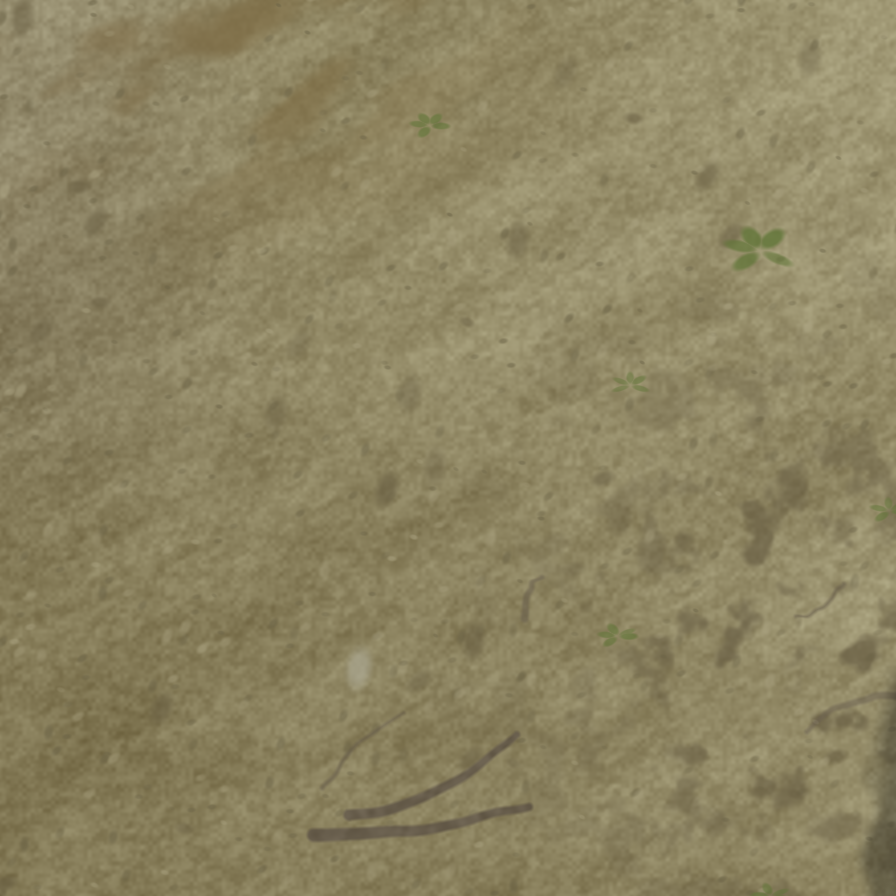
Reproduce this texture procedurally as a Shadertoy shader.

```glsl
// Bare sandy ground seen at a slant: soft grain and slanting streaks of value
// noise, scattered specks and pebbles, a few green sprigs and dry twigs,
// with mottled litter and a shadow at the lower right.

float hash(vec2 p) {
    vec3 h = fract(p.xyx * 0.1031);
    h += dot(h, h.yzx + 33.33);
    return fract((h.x + h.y) * h.z);
}

float noise(vec2 p) {
    vec2 i = floor(p), f = fract(p);
    f = f * f * (3.0 - 2.0 * f);
    return mix(mix(hash(i), hash(i + vec2(1, 0)), f.x),
               mix(hash(i + vec2(0, 1)), hash(i + vec2(1, 1)), f.x), f.y);
}

float fbm(vec2 p) {
    return 0.55 * noise(p) + 0.3 * noise(p * 2.1 + 7.3) + 0.15 * noise(p * 4.3 + 3.1);
}

vec2 rotate(vec2 p, float angle) {
    float c = cos(angle), s = sin(angle);
    return vec2(c * p.x + s * p.y, c * p.y - s * p.x);
}

// Soft oval marks, jittered in a grid; share is the part of cells filled
float specks(vec2 p, float cells, float share, float seed) {
    vec2 g = p * cells, base = floor(g);
    float mask = 0.0;
    for (int y = -1; y <= 1; y++)
    for (int x = -1; x <= 1; x++) {
        vec2 id = base + vec2(x, y);
        float pick = hash(id + seed);
        if (pick > share) continue;
        float size = hash(id + seed + 41.0);
        vec2 center = id + vec2(hash(id + seed + 13.0), hash(id + seed + 29.0));
        vec2 v = rotate(g - center, size * 2.0 - 1.0) * vec2(0.6, 1.0);
        float r = mix(0.12, 0.32, size);
        float edge = 1.0 - smoothstep(r * 0.3, r, length(v));
        mask = max(mask, edge * mix(0.5, 1.0, pick / share));
    }
    return mask;
}

// Bent, tapering stroke from a to b
float twig(vec2 p, vec2 a, vec2 b, float bend, float width) {
    vec2 along = b - a;
    float len = length(along);
    vec2 dir = along / len, v = p - a;
    float h = clamp(dot(v, dir) / len, 0.0, 1.0);
    float wobble = (noise(vec2(h * 6.0, len * 90.0)) - 0.5) * 0.008;
    vec2 side = vec2(-dir.y, dir.x);
    float d = length(v - along * h - side * (bend * 4.0 * h * (1.0 - h) + wobble));
    float w = width * mix(1.0, 0.55, h);
    return 1.0 - smoothstep(w - 0.002, w + 0.003, d);
}

// Fan of oval leaves around the origin
float sprig(vec2 p, float size, float seed) {
    float mask = 0.0;
    p.y *= 1.5;
    for (int i = 0; i < 5; i++) {
        float k = float(i), jitter = hash(vec2(k, seed));
        vec2 leaf = rotate(p, k * 1.05 - 0.6 + jitter * 0.6) / size;
        leaf.x -= 0.6;
        float d = length(leaf / vec2(0.5, 0.2 + 0.1 * jitter));
        mask = max(mask, (1.0 - smoothstep(0.6, 1.2, d)) * (0.7 + 0.3 * jitter));
    }
    return mask;
}

void mainImage(out vec4 fragColor, in vec2 fragCoord) {
    vec2 p = fragCoord / iResolution.xy;
    vec2 q = rotate(p, 0.5) + 5.0;

    // Sand: broad light, streaks and blurred grain
    float tone = 0.12 + 0.45 * p.x + 0.4 * p.y;
    tone += 0.55 * (fbm(q * vec2(2.5, 7.0)) - 0.5);
    tone += 0.42 * (noise(q * vec2(10.0, 30.0)) - 0.5);
    tone += 0.5 * (noise(q * vec2(85.0, 140.0)) - 0.5);
    tone += 0.4 * (noise(p * 220.0) - 0.5);
    vec3 color = mix(vec3(0.49, 0.45, 0.31), vec3(0.63, 0.60, 0.46), tone);

    // Brown earth at the upper left, greyer sand at the left
    float earth = exp(-dot((p - vec2(0.25, 0.95)) * vec2(4.0, 6.0), (p - vec2(0.25, 0.95)) * vec2(4.0, 6.0)));
    earth *= smoothstep(0.4, 0.65, fbm(q * vec2(7.0, 18.0)));
    color = mix(color, vec3(0.49, 0.42, 0.26), 0.75 * earth);
    color.b += 0.02 * (1.0 - smoothstep(0.0, 0.4, p.x)) * smoothstep(0.3, 0.7, p.y);

    // Litter at the lower right
    vec2 v = (p - vec2(0.88, 0.28)) * vec2(4.0, 3.2);
    float litter = exp(-dot(v, v)) * smoothstep(0.48, 0.72, fbm(p * 26.0));
    color = mix(color, vec3(0.39, 0.35, 0.25), 0.7 * litter);

    // Dark specks and pale pebbles
    color = mix(color, vec3(0.41, 0.38, 0.27), 0.5 * specks(q, 45.0, 0.16, 3.0));
    color = mix(color, vec3(0.40, 0.36, 0.25), 0.6 * specks(q, 18.0, 0.10, 57.0));
    color = mix(color, vec3(0.68, 0.65, 0.52), 0.5 * specks(q, 38.0, 0.12, 91.0));
    color = mix(color, vec3(0.69, 0.68, 0.60), 0.7 * specks(q, 16.0, 0.03, 123.0));

    // Green sprigs, spread evenly and crowded to the right
    for (int i = 0; i < 6; i++) {
        float k = float(i);
        vec2 center = fract(vec2(0.72, 0.72) + k * vec2(0.755, 0.57));
        center.x = sqrt(center.x);
        float leaves = sprig(p - center, i == 0 ? 0.04 : 0.021, k);
        color = mix(color, vec3(0.38, 0.46, 0.22), leaves * (i == 0 ? 0.85 : 0.65));
    }

    // Two thick twigs and some thin stalks
    float wood = twig(p, vec2(0.39, 0.09), vec2(0.575, 0.183), -0.02, 0.006);
    wood = max(wood, twig(p, vec2(0.35, 0.07), vec2(0.59, 0.102), -0.01, 0.007));
    float stalks = twig(p, vec2(0.36, 0.12), vec2(0.45, 0.205), 0.008, 0.002);
    stalks = max(stalks, twig(p, vec2(0.585, 0.31), vec2(0.603, 0.356), 0.006, 0.004));
    stalks = max(stalks, twig(p, vec2(1.0, 0.222), vec2(0.9, 0.185), -0.012, 0.004));
    stalks = max(stalks, twig(p, vec2(0.94, 0.35), vec2(0.89, 0.31), 0.006, 0.002));
    vec3 bark = vec3(0.39, 0.35, 0.29) + 0.08 * (noise(q * 120.0) - 0.5);
    color = mix(color, bark, max(0.9 * wood, 0.5 * stalks));

    // Shadow at the right edge
    float rim = 0.945 + 0.17 * p.y + 0.03 * (noise(p * 22.0) - 0.5);
    float shade = smoothstep(rim, rim + 0.025, p.x) * (1.0 - smoothstep(0.22, 0.27, p.y));
    color *= 1.0 - 0.3 * shade;

    fragColor = vec4(color, 1.0);
}
```
